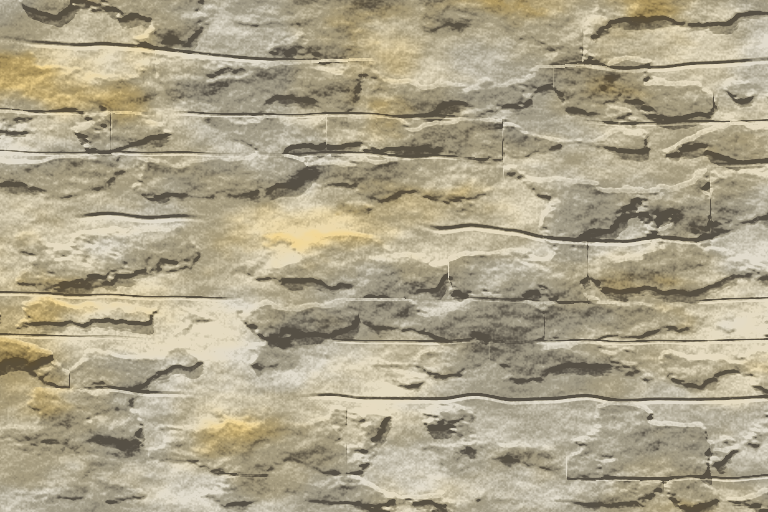
This texture is drawn by a Shadertoy shader. Its source:

```glsl
// Weathered rubble wall: uneven courses of rough stone in pale, smeared mortar.
// A height field of noisy blocks, grooves and fractal grit is lit from above
// with short cast shadows, then coloured by a three-stop sandy ramp.

const float COURSES = 8.6;            // stone rows per canvas height
const float STONES = 2.7;             // stones per canvas height, along a row
const float EDGE_WEAR = 1.7;          // raggedness of the stone outlines
const float JOINT_WIDTH = 0.0032;     // scored line in the mortar
const float RELIEF_STEP = 0.006;      // spacing for the slope estimate
const float RELIEF_GAIN = 3.2;        // strength of the sunlight on slopes
const float SUN_SLOPE = 7.0;          // steepness of the sun
const float SHADOW_DEPTH = 0.25;
const vec2 SUN_DIR = vec2(-0.34, 0.94);
const vec3 SHADE = vec3(0.34, 0.31, 0.255);
const vec3 SAND = vec3(0.65, 0.61, 0.498);
const vec3 CREAM = vec3(0.90, 0.86, 0.755);
const vec3 OCHRE_TINT = vec3(1.06, 0.98, 0.76);
const vec3 GREY_TINT = vec3(0.98, 1.0, 1.06);

float hash(vec2 p) {
    return fract(sin(dot(p, vec2(127.1, 311.7))) * 43758.5453);
}

float noise(vec2 p) {
    vec2 i = floor(p), f = fract(p);
    f = f * f * (3.0 - 2.0 * f);
    return mix(mix(hash(i), hash(i + vec2(1, 0)), f.x),
               mix(hash(i + vec2(0, 1)), hash(i + vec2(1, 1)), f.x), f.y);
}

float fbm(vec2 p, int octaves) {
    float sum = 0.0, amp = 0.5;
    for (int i = 0; i < octaves; i++) {
        sum += amp * noise(p);
        p = mat2(1.98, 0.16, -0.16, 1.98) * p + 17.3;
        amp *= 0.5;
    }
    return sum + amp;
}

// Height of the wall; also gives stone coverage and the scored joint line.
float relief(vec2 p, out float stone, out float joint) {
    // Courses of uneven height that sag slightly
    float y = p.y * COURSES + 0.35 * noise(p * vec2(1.6, 3.0))
            + 0.25 * sin(p.y * 17.0) + 0.07 * noise(p * vec2(14.0, 4.0));
    float row = floor(y), f = fract(y);

    // Stones of varying length, with ragged outlines
    float x = p.x * STONES + 9.0 * hash(vec2(row, 3.0));
    x += 0.5 * noise(vec2(x * 1.3, row * 5.0));
    vec2 cell = vec2(floor(x), row);
    float g = fract(x);
    float side = min(g, 1.0 - g) * COURSES / STONES - 0.08;
    float d = min(min(f - 0.14, 0.90 - f), side);
    d += EDGE_WEAR * (fbm(p * vec2(9.0, 15.0), 5) - 0.5) - 0.2 * hash(cell + 7.0);
    stone = smoothstep(-0.06, 0.14, d);

    // Broken scored lines along the bed joints
    float bed = floor(y + 0.5);
    float gap = abs(y - bed) / COURSES;
    joint = smoothstep(JOINT_WIDTH, 0.0008, gap)
          * smoothstep(0.42, 0.62, noise(vec2(p.x * 4.0, bed * 7.3)));

    // Grit, sunken or bulging faces, vertical tool marks
    float grit = fbm(p * vec2(7.0, 10.0) + 31.0, 6);
    float tooled = smoothstep(0.5, 0.8, hash(cell + 2.0)) * stone;
    float h = grit * mix(0.65, 1.1, stone);
    h += 0.17 * stone * (hash(cell) - 0.85);
    h += 0.07 * tooled * noise(p * vec2(75.0, 10.0));
    return h - 0.10 * joint;
}

float height(vec2 p) {
    float stone, joint;
    return relief(p, stone, joint);
}

// Shadow from ledges that stand between the point and the sun
float castShadow(vec2 p, float h) {
    float block = 0.0;
    for (int i = 1; i <= 4; i++) {
        float s = 0.0065 * float(i);
        block = max(block, height(p + SUN_DIR * s) - h - s * SUN_SLOPE);
    }
    return smoothstep(0.0, 0.08, block);
}

void mainImage(out vec4 fragColor, in vec2 fragCoord) {
    vec2 p = fragCoord / iResolution.y;
    float stone, joint;
    float h = relief(p, stone, joint);

    // Light and shade
    float slope = h - height(p + SUN_DIR * RELIEF_STEP);
    float tone = 0.745 - 0.11 * stone - 0.13 * joint;
    tone += RELIEF_GAIN * clamp(slope, -0.09, 0.07);
    tone -= SHADOW_DEPTH * castShadow(p, h);

    // Stains and fine grain
    tone += 0.5 * (fbm(p * vec2(5.0, 8.0) + 53.0, 5) - 0.5);
    tone += 0.12 * (noise(p * 310.0) - 0.5);
    tone = clamp(tone, 0.3, 0.94);

    // Sandy ramp, warmer towards the top
    vec3 color = mix(SHADE, SAND, smoothstep(0.0, 1.0, (tone - 0.28) / 0.37));
    color = mix(color, CREAM, clamp((tone - 0.65) / 0.25, 0.0, 1.0));
    float hue = fbm(p * vec2(4.0, 7.0) + 91.0, 5) + 0.12 * (p.y - 0.5);
    color *= mix(vec3(1), OCHRE_TINT, smoothstep(0.54, 0.78, hue) * (0.5 + 0.5 * stone));
    color *= mix(vec3(1), GREY_TINT, smoothstep(0.50, 0.32, hue));
    fragColor = vec4(color, 1.0);
}
```
